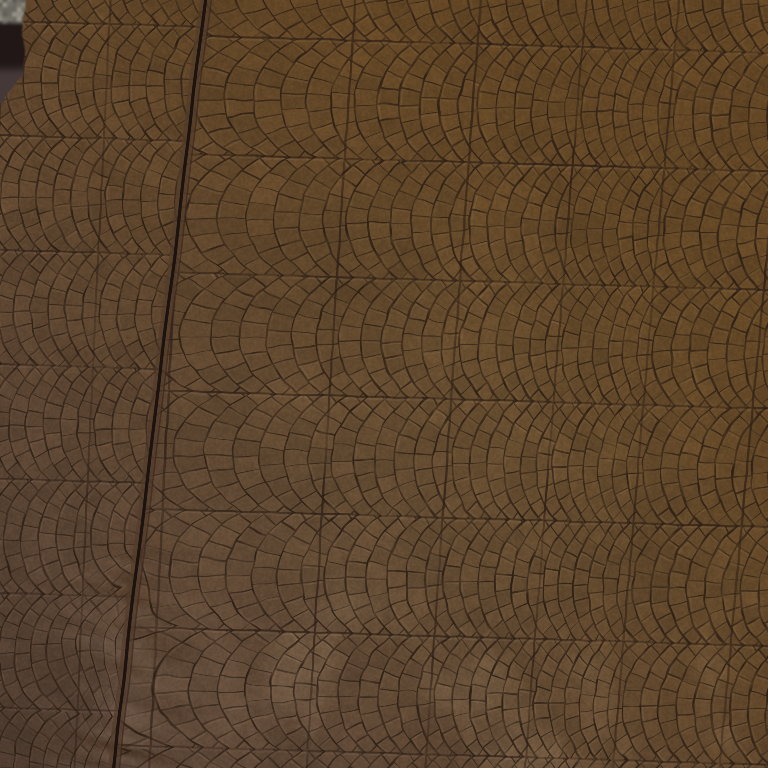
A WebGL 2 fragment shader for this texture:

```glsl
#version 300 es
precision highp float;
// Stamped concrete paving: square panels pressed with rows of nested cobble arcs,
// cut by a leaning expansion joint. Cells are warped by column and row, arcs come
// from shifted circles split at equal angles, and noise adds stains and grain.
uniform vec2 u_resolution;
out vec4 fragColor;

float hash(vec2 p) {
  vec3 q = fract(vec3(p.xyx) * 0.1031);
  q += dot(q, q.yzx + 33.33);
  return fract((q.x + q.y) * q.z);
}

float noise(vec2 p) {
  vec2 i = floor(p), f = fract(p);
  f = f * f * (3.0 - 2.0 * f);
  return mix(mix(hash(i), hash(i + vec2(1, 0)), f.x),
             mix(hash(i + vec2(0, 1)), hash(i + vec2(1, 1)), f.x), f.y);
}

float fbm(vec2 p) {
  float sum = 0.0, amp = 0.5;
  for (int i = 0; i < 4; i++) {
    sum += amp * noise(p);
    p = p * 2.03 + 7.1;
    amp *= 0.5;
  }
  return sum;
}

// Anti-aliased stroke of given half width, in canvas units
float stroke(float dist, float halfWidth) {
  float aa = 0.5 / u_resolution.y;
  return 1.0 - smoothstep(halfWidth - aa, halfWidth + aa, abs(dist));
}

// Panel coordinates: whole numbers fall on the seams between panels
vec2 panelCoords(vec2 p, float side) {
  float down = 1.0 - p.y;
  float t = p.x - 0.22 + (0.04 + 0.055 * p.x) * (down - 0.5);
  if (side < 0.0)
    return vec2((t + 0.1) / 0.135, (down - 0.03 - 0.03 * (p.x - 0.1)) / 0.149);
  float column = t < 0.62 ? t * (3.9 + 4.12 * t) : 4.0 + 7.0 * (t - 0.62);
  return vec2(column, (down - 0.052 - 0.03 * (p.x - 0.45)) / 0.1545);
}

// Arcs bulging left: x = arc groove, y = cut groove, z = lit rim, w = stone tone
vec4 cobbles(vec2 cell, float panelWidth) {
  const float RADIUS = 0.625, ARCS = 6.0;
  float v = fract(cell.y) - 0.5;
  float lean = sqrt(RADIUS * RADIUS - v * v);
  float band = (cell.x + lean) * ARCS;
  float arc = floor(band), f = band - arc;
  float arcScale = lean / RADIUS * panelWidth / ARCS;

  // Radial cuts, measured from the centre of this arc
  vec2 q = vec2((arc + 0.5) / ARCS - cell.x, v);
  float cut = atan(q.y, q.x) * 4.8 + hash(vec2(mod(arc, ARCS), 3.0));
  float g = fract(cut);
  float cutScale = length(q) * 0.154 / 4.8;

  // Each stone sits a little differently, so groove widths vary from stone to stone
  vec2 id = vec2(arc, floor(cut) + 17.0 * floor(cell.y)) + 40.0;
  float tone = hash(id), gapA = hash(id + 71.0), gapB = hash(id + 133.0);
  float arcLine = stroke(min(f, 1.0 - f) * arcScale, 0.0006 + 0.0009 * gapA);
  float cutLine = stroke(min(g, 1.0 - g) * cutScale, 0.0003 + 0.001 * gapB);
  float rim = max(gapB * stroke(f * arcScale - 0.0028, 0.0008), gapA * stroke(g * cutScale - 0.0024, 0.0008));
  return vec4(arcLine, cutLine, rim, tone);
}

void main() {
  vec2 p = gl_FragCoord.xy / u_resolution;
  float joint = p.x - (0.147 + 0.12 * p.y) + 0.002 * (noise(p.yy * 9.0) - 0.5);
  float side = joint < 0.0 ? -1.0 : 1.0;

  // Hand-pressed wobble, much stronger beside the lower part of the joint
  float slump = exp(-abs(joint) * 18.0) * smoothstep(0.36, 0.2, p.y);
  vec2 wobble = vec2(noise(p * 60.0), noise(p * 60.0 + 31.0)) - 0.5;
  vec2 sag = vec2(noise(p * 12.0), noise(p * 12.0 + 19.0)) - 0.5;
  vec2 cell = panelCoords(p + 0.003 * wobble + 0.08 * slump * sag, side);
  vec2 seamCell = panelCoords(p + 0.0015 * wobble, side);
  float panelWidth = side < 0.0 ? 0.135 : mix(0.21, 0.125, smoothstep(0.2, 0.65, p.x));
  vec4 stone = cobbles(cell, panelWidth);

  // Warm upper right, greyer and darker lower left
  float warmth = smoothstep(0.1, 1.6, p.x + p.y);
  vec3 color = mix(vec3(0.362, 0.276, 0.215), vec3(0.384, 0.272, 0.14), warmth);
  vec2 fromCentre = p - vec2(0.63, 0.42);
  color += vec3(0.02, 0.026, 0.024) * exp(-7.0 * dot(fromCentre, fromCentre));
  color *= 0.85 + 0.15 * smoothstep(0.0, 0.3, p.x + 0.5 * p.y);

  // Stains, pale scuffs and surface grain
  color *= 0.93 + 0.14 * fbm(p * 8.0);
  float scuff = smoothstep(0.48, 0.75, fbm(p * vec2(13.0, 9.0) + 5.0));
  color += vec3(0.055, 0.052, 0.045) * scuff * smoothstep(0.36, 0.15, p.y) * smoothstep(0.2, 0.4, p.x);
  color *= 0.915 + 0.11 * noise(p * 400.0) + 0.06 * noise(p * 150.0);
  color += 0.16 * slump * (noise(p * vec2(18.0, 75.0) + vec2(0.0, p.x * 20.0)) - 0.45);

  // Stone tones, lit rims and grooves worn faint in places
  color *= 0.94 + 0.1 * stone.w;
  color += vec3(0.06, 0.057, 0.05) * stone.z * noise(p * 50.0 + 9.0);
  float wear = 0.45 + 0.6 * noise(p * 90.0);
  float groove = max(stone.x, stone.y * (0.9 - 0.7 * slump));
  color = mix(color, vec3(0.185, 0.127, 0.085), groove * min(wear, 1.0));

  // Seams between panels, with a faint bright lower edge
  vec2 seam = (fract(seamCell + 0.5) - 0.5) * vec2(panelWidth, 0.152);
  float seamWear = 0.25 + 0.6 * noise(p * 14.0 + 60.0);
  color += 0.05 * stroke(seam.y - 0.003, 0.001) * seamWear;
  color = mix(color, vec3(0.18, 0.12, 0.085), seamWear * max(stroke(seam.x, 0.0013), stroke(seam.y, 0.0012)));

  // Expansion joint: smooth lip, dark gap, thin second crease
  color = mix(color, vec3(0.32, 0.23, 0.16), 0.7 * stroke(joint, 0.0075));
  color = mix(color, vec3(0.1, 0.065, 0.055), 0.95 * stroke(joint, 0.0021));
  color = mix(color, vec3(0.2, 0.13, 0.1), 0.55 * stroke(joint - 0.0075, 0.001));

  // Rough end of the slab in the upper left corner
  float edge = 0.031 - 0.028 * smoothstep(0.91, 0.86, p.y) + 0.006 * (noise(p * 90.0) - 0.5);
  float outside = smoothstep(0.002, -0.002, p.x - edge) * smoothstep(0.86, 0.87, p.y);
  vec3 ground = mix(vec3(0.27, 0.22, 0.22), vec3(0.13, 0.09, 0.09), smoothstep(0.9, 0.92, p.y));
  ground = mix(ground, vec3(0.5, 0.49, 0.45) * (0.7 + 0.5 * noise(p * 160.0)), smoothstep(0.965, 0.975, p.y));
  color = mix(color, ground, outside);

  fragColor = vec4(color, 1.0);
}
```
